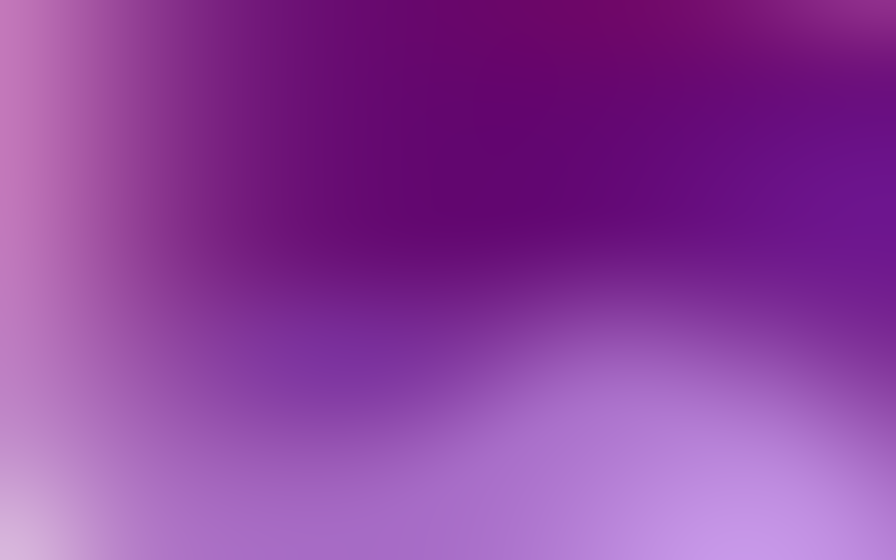
A Shadertoy shader for this background:

```glsl
// Soft purple gradient backdrop: deep plum centre, pink left side, lilac glow below.

// Colours
const vec3 PLUM     = vec3(0.375, 0.012, 0.425);
const vec3 MAGENTA  = vec3(0.435, 0.020, 0.395);
const vec3 VIOLET   = vec3(0.425, 0.080, 0.555);
const vec3 ORCHID   = vec3(0.570, 0.190, 0.555);
const vec3 AMETHYST = vec3(0.645, 0.410, 0.770);
const vec3 INDIGO   = vec3(0.440, 0.165, 0.645);
const vec3 LILAC    = vec3(0.785, 0.600, 0.915);
const vec3 PINK     = vec3(0.765, 0.470, 0.730);
const vec3 MAUVE    = vec3(0.730, 0.500, 0.775);
const vec3 BLUSH    = vec3(0.850, 0.720, 0.865);

// Lower haze: where it starts and ends, and the hump that lifts it
const float HAZE_TOP    = 0.62;
const float HAZE_BASE   = 0.00;
const float HUMP_CENTRE = 0.68;
const float HUMP_WIDTH  = 0.20;
const float HUMP_LIFT   = 0.24;

// Left side: reach and steepness of the pink falloff
const float SIDE_REACH = 0.20;
const float SIDE_POWER = 1.5;

// Elliptical Gaussian glow, 1 at its centre
float glow(vec2 p, vec2 centre, vec2 radii) {
    vec2 d = (p - centre) / radii;
    return exp(-dot(d, d));
}

// Amount of light haze rising from the bottom edge
float lowerHaze(vec2 p) {
    float offset = (p.x - HUMP_CENTRE) / HUMP_WIDTH;
    float hump = exp(-offset * offset);
    float drop = 0.10 * smoothstep(0.85, 1.0, p.x);
    float base = HAZE_BASE + HUMP_LIFT * hump - drop;
    float top = HAZE_TOP + 0.02 * hump;
    return smoothstep(base, top, p.y);
}

void mainImage(out vec4 fragColor, in vec2 fragCoord) {
    vec2 p = fragCoord / iResolution.xy;

    // Dark upper field with warm and cool tints
    vec3 color = PLUM;
    color = mix(color, MAGENTA, glow(p, vec2(0.76, 1.0), vec2(0.28, 0.16)));
    color = mix(color, VIOLET, glow(p, vec2(1.0, 0.62), vec2(0.28, 0.26)));
    color = mix(color, ORCHID, glow(p, vec2(1.0, 1.02), vec2(0.17, 0.12)));

    // Lilac haze along the bottom
    color = mix(AMETHYST, color, lowerHaze(p));
    color = mix(color, INDIGO, 0.5 * glow(p, vec2(0.36, 0.36), vec2(0.16, 0.12)));
    color = mix(color, LILAC, glow(p, vec2(0.83, -0.03), vec2(0.22, 0.30)));

    // Pink left side, paler in the lower corner
    float side = exp(-pow(p.x / SIDE_REACH, SIDE_POWER));
    vec3 sideColor = mix(MAUVE, PINK, smoothstep(0.1, 0.75, p.y));
    color = mix(color, sideColor, side);
    color = mix(color, BLUSH, glow(p, vec2(0.0, -0.02), vec2(0.11, 0.20)));

    fragColor = vec4(color, 1.0);
}
```
